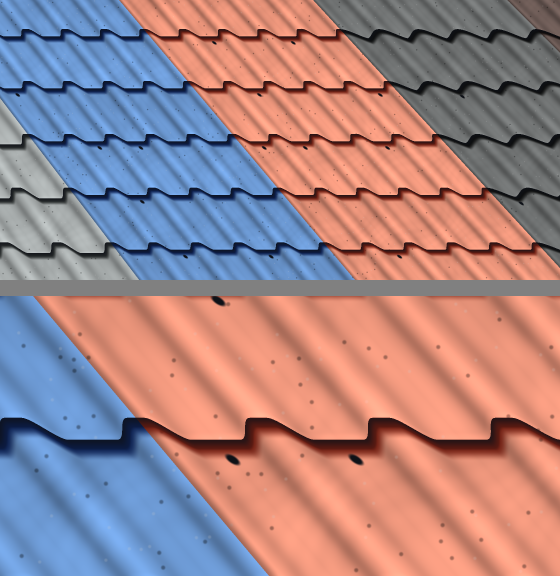
Top, the full canvas; bottom, a detail of the centre.
Reproduce this texture procedurally as a WebGL 2 fragment shader.

```glsl
#version 300 es
precision highp float;
// Overlapping metal roof tiles in slanted colour panels, seen in mild perspective.
// Projective coordinates give panels (u) and courses (n); a wave profile bends
// each course's lip and shades its ridges. Cellular specks and sines add wear.

#define WAVES 5.0          // ridges across one panel
#define WAVES_PALE 4.0     // ridges across the pale panel
#define DEPTH 0.026        // height of the scalloped lip
#define COURSE 0.184       // height of one course
#define LIP 0.062          // lip thickness, in courses
#define SHADOW 0.135       // end of the cast shadow, in courses
#define RELIEF 0.23        // strength of ridge shading
#define WEAR 0.045         // mottling and tone variation
#define SPECKS 75.0        // speck cells per canvas height
#define SCREW_RATE 0.20    // share of troughs with a screw

uniform vec2 u_resolution;
out vec4 outColor;

const vec3 INK = vec3(0.055, 0.065, 0.09);
const vec3 PAINT[5] = vec3[5](
  vec3(0.64, 0.66, 0.66),  // pale grey
  vec3(0.41, 0.58, 0.80),  // blue
  vec3(0.90, 0.57, 0.47),  // terracotta
  vec3(0.43, 0.44, 0.44),  // slate
  vec3(0.43, 0.36, 0.34)); // brown

float hash(vec2 p) {
  vec3 q = fract(vec3(p.xyx) * 0.1031);
  q += dot(q, q.yzx + 33.33);
  return fract((q.x + q.y) * q.z);
}

float bell(float x, float width) {
  return exp(-x * x / (width * width));
}

// Sparse round flecks, one possible point per cell
float specks(vec2 p) {
  vec2 cell = floor(p);
  vec2 centre = 0.25 + 0.5 * vec2(hash(cell), hash(cell + 17.0));
  float present = step(0.94, hash(cell + 41.0));
  return present * (1.0 - smoothstep(0.06, 0.22, length(p - cell - centre)));
}

// Soft dirt from warped sines
float mottle(vec2 p) {
  vec2 q = p + 0.6 * sin(p.yx * 1.7 + vec2(0.3, 2.1));
  return 0.5 * sin(q.x * 2.3 + q.y) + 0.3 * sin(q.y * 5.1 - q.x * 3.2)
       + 0.2 * sin(q.x * 9.7 + q.y * 7.3);
}

// p: x to the right, y downwards, in canvas heights
vec3 roof(vec2 p) {
  float u = (p.x + 0.268 - 0.765 * p.y) / (0.693 + 0.078 * p.y);
  int panel = clamp(int(floor(u)) + 1, 0, 4);
  bool pale = panel == 0;
  bool rounded = panel >= 3;
  vec3 paint = PAINT[panel];

  // Wave profile: s is the signed distance from the nearest ridge
  float wave = u * (pale ? WAVES_PALE : WAVES);
  float s = fract(wave + 0.5) - 0.5;
  float bump = rounded ? pow(0.5 + 0.5 * cos(6.2832 * s), 0.7)
                       : 1.0 - smoothstep(0.07, 0.30, abs(s));
  float depth = DEPTH * (pale ? 1.45 : rounded ? 1.25 : 1.0);

  // Courses: f runs from 0 at the upper lip to 1 at the lower one
  float t = p.y - 0.104 - depth * (1.0 - bump);
  float n = t / (COURSE + 0.0085 * t);
  float f = fract(n);
  vec2 tile = vec2(floor(wave), floor(n));

  // Ridge relief: shaded left flank, bright crest, faint right foot
  float spread = rounded ? 1.35 : 1.0;
  float light = 1.0 + RELIEF * (0.55 * bell(s - 0.03, 0.085 * spread)
    - bell(s + 0.19, 0.085 * spread) - 0.45 * bell(s - 0.24, 0.07 * spread)
    + 0.22 * bell(abs(s) - 0.43, 0.10));
  light *= mix(0.95, 1.04, f);
  light += WEAR * (mottle(p * 13.0) + hash(vec2(float(panel), tile.y)) - 0.5);
  light += 0.05 * smoothstep(0.95, 0.99, f);
  vec3 color = paint * light;

  // Worn flecks, some pale and some dark
  float fleck = specks(p * SPECKS);
  color = mix(color, color * 0.65 + 0.28, 0.6 * fleck);
  color *= 1.0 - 0.35 * specks(p * SPECKS * 0.8 + 90.0);

  // Thin shade beside the overlapping panel edge
  color *= 1.0 - 0.38 * (1.0 - smoothstep(0.0, 0.022, fract(u)));

  // Cast shadow below the lip, then the lip itself
  vec3 shade = paint * paint * paint * 0.6;
  color = mix(color, shade, 0.9 * (1.0 - smoothstep(LIP, SHADOW, f)));
  vec3 lipColor = mix(INK, shade, 0.25 + 0.5 * smoothstep(0.0, LIP, f));
  color = mix(lipColor, color, smoothstep(LIP - 0.01, LIP + 0.01, f));

  // Screws tucked under some troughs
  vec2 screw = vec2((fract(wave) - 0.5) * 0.14, (f - 0.125) * COURSE);
  float fitted = step(hash(tile + 7.0), SCREW_RATE);
  return mix(color, INK, fitted * (1.0 - smoothstep(0.004, 0.008, length(screw))));
}

void main() {
  // Average a 3 x 3 grid of samples to smooth every edge
  vec3 sum = vec3(0.0);
  for (int i = 0; i < 9; i++) {
    vec2 offset = (vec2(i % 3, i / 3) - 1.0) / 3.0;
    vec2 p = (gl_FragCoord.xy + offset) / u_resolution.y;
    sum += roof(vec2(p.x, 1.0 - p.y));
  }
  outColor = vec4(sum / 9.0, 1.0);
}
```
